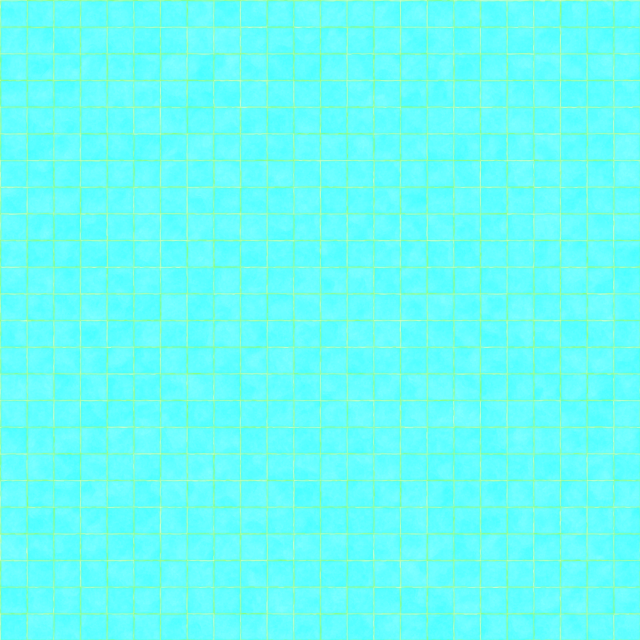
This pattern is drawn by a WebGL 2 fragment shader. Its source:

```glsl
#version 300 es
precision highp float;

uniform vec2 u_resolution;
out vec4 fragColor;

const float TILES = 24.0;              // repeats across and down
const vec2 GRID_SHIFT = vec2(0.02, -0.02);
const float GROUT_HALF = 0.022;        // in tile widths
const float GROUT_WOBBLE = 0.022;
const float GROUT_OPACITY = 0.86;
const float GROUT_WEAR = 0.45;
const float FRINGE_HALF = 0.048;
const float FRINGE_OPACITY = 0.17;
const float RIM_WIDTH = 0.06;
const float RIM_STRENGTH = 0.14;
const float TONE_BASE = 0.37;
const float TONE_PER_TILE = 0.14;
const float CLOUD_STRENGTH = 0.55;
const float GRAIN_STRENGTH = 0.16;
const vec3 DEEP_CYAN = vec3(0.27, 0.995, 1.0);
const vec3 PALE_CYAN = vec3(0.60, 1.0, 1.0);
const vec3 GROUT_GREEN = vec3(0.56, 0.99, 0.45);
const vec3 GROUT_CREAM = vec3(0.86, 0.99, 0.82);

vec3 hash3(vec2 cell, float seed) {
    uvec3 v = uvec3(ivec3(vec3(cell, seed))) * 1664525u + 1013904223u;
    v.x += v.y * v.z; v.y += v.z * v.x; v.z += v.x * v.y;
    v ^= v >> 16u;
    v.x += v.y * v.z; v.y += v.z * v.x; v.z += v.x * v.y;
    return vec3(v >> 8u) / 16777216.0;
}

// Cellular noise that wraps after the given whole period.
float softCells(vec2 p, float period, float seed) {
    vec2 base = floor(p);
    float total = 0.0, weights = 0.0;
    for (int y = -1; y <= 1; y++) {
        for (int x = -1; x <= 1; x++) {
            vec2 cell = base + vec2(x, y);
            vec3 h = hash3(mod(cell, period), seed);
            vec2 toPoint = cell + h.xy - p;
            float w = exp(-5.0 * dot(toPoint, toPoint));
            total += w * h.z;
            weights += w;
        }
    }
    return total / max(weights, 1e-5);
}

// Share of a pixel covered by a straight line of the given half width.
float lineCoverage(float offset, float halfWidth, float pixel) {
    float hi = min(offset + 0.5 * pixel, halfWidth);
    float lo = max(offset - 0.5 * pixel, -halfWidth);
    return clamp((hi - lo) / pixel, 0.0, 1.0);
}

vec3 glazeColor(vec2 local, vec2 tile) {
    vec3 random = hash3(tile, 1.0);
    float seed = 10.0 + tile.x + TILES * tile.y;
    // Cloudy patches, different in every tile
    float broad = softCells(local * 2.1 + random.xy, 64.0, seed);
    float detail = softCells(local * 6.0 + 2.5 * broad, 64.0, seed + 1000.0);
    float grain = softCells(local * 17.0, 64.0, seed + 2000.0);
    float clouds = 0.65 * broad + 0.35 * detail - 0.5;
    float tone = TONE_BASE + TONE_PER_TILE * (random.z - 0.5)
               + CLOUD_STRENGTH * clouds + GRAIN_STRENGTH * (grain - 0.5);
    // Deeper glaze along an uneven rim
    vec2 edge = min(local, 1.0 - local);
    float rim = 1.0 - smoothstep(0.02, RIM_WIDTH + 0.08 * detail, min(edge.x, edge.y));
    tone -= RIM_STRENGTH * rim;
    return mix(DEEP_CYAN, PALE_CYAN, clamp(tone, 0.0, 1.0));
}

// One family of grout lines: axis 0 is vertical, axis 1 is horizontal.
vec3 addGrout(vec3 color, vec2 grid, int axis, float pixel) {
    float across = grid[axis];
    float offset = across - floor(across + 0.5);
    vec2 segment = floor(grid);
    segment[axis] = floor(across + 0.5);
    float seed = 3.0 + float(axis);
    vec3 random = hash3(mod(segment, TILES), seed);
    // Irregular edge, wear and tint along the joint
    float ripple = softCells(grid * 7.0, TILES * 7.0, seed + 4.0) - 0.5;
    float wear = softCells(grid * 4.0, TILES * 4.0, seed + 6.0);
    float halfWidth = GROUT_HALF * (0.8 + 0.4 * random.y);
    float wobbly = offset + GROUT_WOBBLE * ripple;
    float core = lineCoverage(wobbly, halfWidth, pixel);
    core *= GROUT_OPACITY * (1.0 - GROUT_WEAR * wear);
    float fringe = FRINGE_OPACITY * lineCoverage(wobbly, FRINGE_HALF, pixel);
    float cream = clamp(0.5 + 0.7 * (random.x - 0.5) + 0.6 * ripple, 0.0, 1.0);
    color = mix(color, GROUT_GREEN, fringe);
    return mix(color, mix(GROUT_GREEN, GROUT_CREAM, cream), core);
}

void main() {
    vec2 uv = gl_FragCoord.xy / u_resolution;
    vec2 grid = uv * TILES - GRID_SHIFT;
    vec2 pixel = TILES / u_resolution;
    vec3 color = glazeColor(fract(grid), mod(floor(grid), TILES));
    color = addGrout(color, grid, 0, pixel.x);
    color = addGrout(color, grid, 1, pixel.y);
    fragColor = vec4(color, 1.0);
}
```
